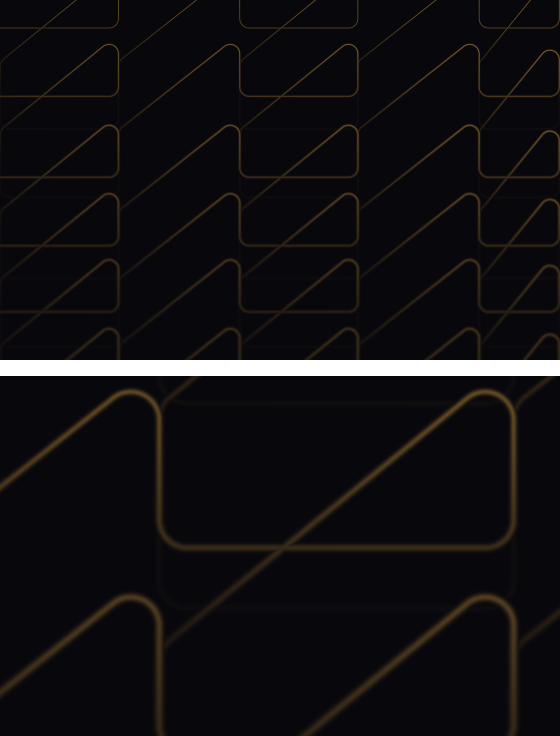
Top: the whole. Bottom: its middle third, enlarged.
Reproduce this pattern procedurally as a Shadertoy shader.

```glsl
#define CANVAS_WIDTH 768.0
#define CANVAS_HEIGHT 495.0
#define COLUMNS 5
#define ROWS 6
#define PAIR_WIDTH 328.3
#define BOX_WIDTH 162.0
#define ROW_STEP 94.0
#define BOX_DEPTH 71.5
#define SKIRT_DEPTH 210.5
#define CORNER 13.0
#define GOLD vec3(0.50, 0.37, 0.17)
#define NIGHT vec3(0.028, 0.026, 0.046)

const float FAR = 1000.0;

float segmentDistance(vec2 p, vec2 a, vec2 b) {
    vec2 ab = b - a;
    return length(p - a - ab * clamp(dot(p - a, ab) / dot(ab, ab), 0.0, 1.0));
}

// Slanted roof with rounded shoulders and both side walls
float hoodDistance(vec2 p, float left, float right, float peak, float foot) {
    vec2 a = vec2(left + CORNER, foot);
    vec2 b = vec2(right - CORNER, peak + CORNER);
    vec2 down = vec2(0.0, 400.0);
    float roof = mix(a.y, b.y, (p.x - a.x) / (b.x - a.x));
    if (p.x > a.x && p.x < b.x && p.y > roof) return FAR;
    float d = min(segmentDistance(p, a, b), segmentDistance(p, a, a + down));
    return abs(min(d, segmentDistance(p, b, b + down)) - CORNER);
}

// Open-topped box with rounded lower corners
float cupDistance(vec2 p, float left, float right, float bottom) {
    vec2 q = vec2(abs(p.x - 0.5 * (left + right)) - 0.5 * (right - left), p.y - bottom) + CORNER;
    return abs(min(max(q.x, q.y), 0.0) + length(max(q, 0.0)) - CORNER);
}

float columnEdge(int column) {
    float x = PAIR_WIDTH * float(column / 2) + BOX_WIDTH * float(column % 2) + 0.5;
    return min(x, CANVAS_WIDTH - 1.0);
}

// Uneven row spacing, wider after the second row
float rowTop(int row) {
    float i = float(row);
    return ROW_STEP * i - 33.0 + step(1.5, i) * (16.0 + 2.0 * sin(1.7 * (i - 1.6)));
}

void mainImage(out vec4 fragColor, in vec2 fragCoord) {
    // Layout units with y running downward
    vec2 uv = fragCoord / iResolution.xy;
    vec2 p = vec2(uv.x, 1.0 - uv.y) * vec2(CANVAS_WIDTH, CANVAS_HEIGHT);
    float pixel = CANVAS_WIDTH / iResolution.x;

    // Lines spread and soften toward the bottom
    float depth = 1.0 - uv.y;
    float spread = max(mix(0.7, 2.7, depth), 0.55 * pixel);

    float ink = 0.0;
    for (int row = 0; row < ROWS; row++) {
        float top = rowTop(row);
        float drop = p.y - top;
        float fade = mix(1.0, 0.1, smoothstep(-0.05, 0.85, drop / SKIRT_DEPTH));

        for (int column = 0; column < COLUMNS; column++) {
            float left = columnEdge(column);
            float right = columnEdge(column + 1);
            float peak = top + (column == COLUMNS - 1 ? 8.0 : 0.0);
            bool boxed = column % 2 == 0;
            float d = FAR;

            // Hood, its walls cut where the boxes take over
            float wallEnd = p.x > right - CORNER ? BOX_DEPTH - CORNER : SKIRT_DEPTH - CORNER;
            if (drop < wallEnd) d = hoodDistance(p, left, right, peak, top + 124.0);

            // Box, running off the canvas in the first column
            float boxLeft = column == 0 ? left - 100.0 : left;
            if (boxed && drop > 30.0) d = min(d, cupDistance(p, boxLeft, right, top + BOX_DEPTH));

            // Faint skirt below
            if (boxed && drop > 124.0) d = min(d, cupDistance(p, left, right, top + SKIRT_DEPTH));

            ink = max(ink, fade * exp(-d * d / (spread * spread)));
        }
    }

    // Dimmer with depth and toward the left
    ink *= mix(0.9, 0.38, smoothstep(0.0, 1.0, depth)) * mix(0.85, 1.08, uv.x);
    fragColor = vec4(mix(NIGHT, GOLD, ink), 1.0);
}
```
